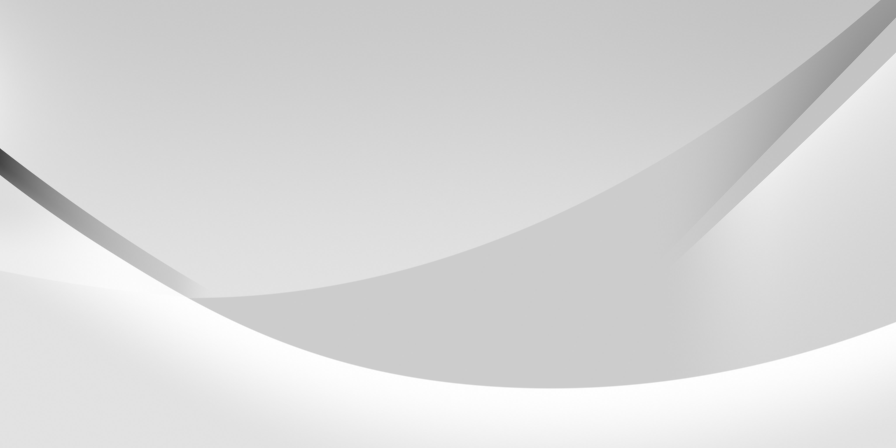
A Shadertoy shader for this background:

```glsl
const float SKY_TOP = 0.785;
const float SKY_LOW = 0.885;
const float CRESCENT = 0.800;
const float FOLD_DARK = 0.58;
const float STRIP = 0.765;
const float SHEEN = 0.125;
const float RIBBON_DARK = 0.27;
const float RIBBON_LIGHT = 0.87;
const float FLOOR_GLOW = 0.995;
const float FLOOR_GRAY = 0.885;
const float GRAIN = 0.004;

// Edge curves: height as a function of x, with canvas height = 1
float crescentTop(float x) {
    float d = x - 0.43;
    return 0.335 + 0.282 * d * d;
}

float crescentBottom(float x) {
    float d = x - 1.23;
    return 0.133 + d * d * (0.25 + 0.065 * smoothstep(0.1, 1.0, -d));
}

float ribbonTop(float x) { return 0.669 + x * (0.22 * x - 0.78); }

float bandTop(float x) { return 0.396 + x * (0.14 * x - 0.2); }

float foldEdge(float x) { return 0.961 + 1.03 * (x - 2.0); }

float stripEdge(float x) {
    float d = x - 2.0;
    return 0.883 + d * (0.98 + 0.06 * d);
}

// Smooth coverage of the region above an edge
float above(float y, float edge) {
    float px = 1.0 / iResolution.y;
    return smoothstep(-px, px, y - edge);
}

float hash(vec2 p) {
    return fract(sin(dot(p, vec2(127.1, 311.7))) * 43758.5);
}

float skyShade(vec2 p) {
    float shade = mix(SKY_LOW, SKY_TOP, smoothstep(0.3, 1.08, p.y));
    shade -= 0.025 * smoothstep(1.1, 1.8, p.x) * smoothstep(0.4, 0.8, p.y);
    float glow = exp(-p.x * 9.0) * exp(-pow((p.y - 0.8) / 0.22, 2.0));
    return shade + 0.08 * glow;
}

float crescentShade(vec2 p) {
    float fold = p.y - foldEdge(p.x);
    float depth = stripEdge(p.x) - p.y;
    float reach = smoothstep(1.45, 1.95, p.x);

    // Shadow is deepest against the fold
    float shadow = reach * exp(-2.2 * max(fold, 0.0));
    float dark = mix(CRESCENT, FOLD_DARK, shadow);
    float strip = mix(CRESCENT, STRIP, smoothstep(1.48, 1.75, p.x));

    // Sheen spreads below the strip
    float fade = smoothstep(1.48, 1.74, p.x);
    float light = CRESCENT + 0.01 * fade + SHEEN * fade * exp(-4.0 * max(depth, 0.0));

    float shade = mix(light, strip, above(p.y, stripEdge(p.x)));
    return mix(shade, dark, above(p.y, foldEdge(p.x)));
}

float floorShade(vec2 p) {
    float depth = crescentBottom(p.x) - p.y;
    float shade = mix(FLOOR_GLOW, FLOOR_GRAY, smoothstep(0.0, 0.25, depth));

    // Pale wedge between the ribbon and the lower band
    float wedge = mix(0.87, 0.985, smoothstep(0.0, 0.3, p.x));
    wedge += 0.06 * smoothstep(0.55, 0.42, p.y) * (1.0 - smoothstep(0.0, 0.3, p.x));
    float inWedge = above(p.y, bandTop(p.x)) * step(p.x, 0.43);
    return mix(shade, wedge, inWedge);
}

void mainImage(out vec4 fragColor, in vec2 fragCoord) {
    vec2 p = fragCoord / iResolution.xy * vec2(2.0, 1.0);
    float overBottom = above(p.y, crescentBottom(p.x));
    float overTop = above(p.y, crescentTop(p.x));

    // Sky over crescent, both over the pale floor
    float shade = mix(crescentShade(p), skyShade(p), overTop);

    // Dark ribbon fades toward the crescent tip
    float ribbonFade = 1.0 - exp(-5.5 * p.x);
    float ribbon = mix(RIBBON_DARK, RIBBON_LIGHT, ribbonFade);
    ribbon += 0.12 * smoothstep(0.03, 0.07, ribbonTop(p.x) - p.y) * exp(-8.0 * p.x);
    float inRibbon = (1.0 - above(p.y, ribbonTop(p.x))) * overTop;
    inRibbon *= 1.0 - smoothstep(0.38, 0.48, p.x);
    shade = mix(shade, ribbon, inRibbon);

    shade = mix(floorShade(p), shade, overBottom);
    shade += GRAIN * (hash(floor(p * 256.0)) - 0.5);
    fragColor = vec4(vec3(clamp(shade, 0.0, 1.0)), 1.0);
}
```
